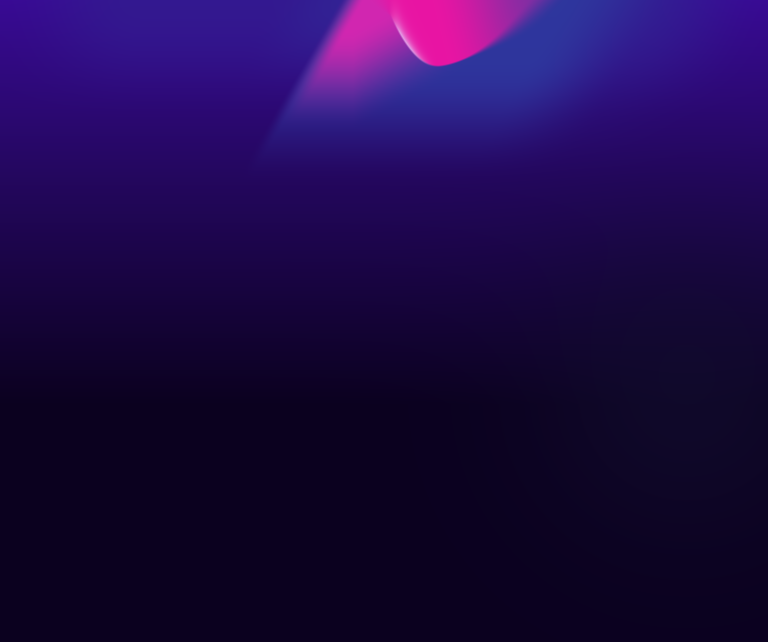
This background is drawn by a Shadertoy shader. Its source:

```glsl
const float ASPECT = 1.196;

// Palette
const vec3 NIGHT  = vec3(0.042, 0.003, 0.122);
const vec3 INDIGO = vec3(0.138, 0.026, 0.365);
const vec3 VIOLET = vec3(0.220, 0.040, 0.580);
const vec3 IRIS   = vec3(0.195, 0.110, 0.560);
const vec3 BLUE   = vec3(0.180, 0.220, 0.620);
const vec3 ORCHID = vec3(0.820, 0.150, 0.690);
const vec3 HOT    = vec3(0.910, 0.080, 0.640);
const vec3 MAUVE  = vec3(0.500, 0.180, 0.640);
const vec3 SHINE  = vec3(0.900, 0.740, 0.960);
const vec3 TEAL   = vec3(0.070, 0.050, 0.185);

// Layout: x from the left, y down from the top, in canvas heights
const float MID_Y      = 0.28;
const float NIGHT_Y    = 0.63;
const float BEAM_X     = 0.538;
const float BEAM_SLOPE = 0.57;
const vec2  LOBE_TIP   = vec2(0.682, 0.103);
const vec2  LOBE_LEFT  = vec2(0.075, 0.084);  // width, rise
const vec2  LOBE_RIGHT = vec2(0.167, 0.103);
const float SHINE_WIDTH = 0.007;
const vec2  HAZE_POS   = vec2(1.07, 0.61);
const float HAZE_RADIUS = 0.24;

float fade(float start, float end, float v) {
    return 1.0 - smoothstep(start, end, v);
}

vec3 backdrop(vec2 p) {
    vec3 upper = mix(VIOLET, INDIGO, clamp(p.y / MID_Y, 0.0, 1.0));
    float dusk = clamp((p.y - MID_Y) / (NIGHT_Y - MID_Y), 0.0, 1.0);
    vec3 col = mix(upper, NIGHT, dusk);

    // Cooler tint along the top, away from the sides
    float side = min(p.x, ASPECT - p.x);
    col = mix(col, IRIS, 0.8 * smoothstep(0.0, 0.22, side) * fade(0.0, 0.19, p.y));

    // Dim haze at the right
    vec2 h = (p - HAZE_POS) / HAZE_RADIUS;
    return mix(col, TEAL, 0.65 * exp(-dot(h, h)));
}

// Approximate distance to the lower rim of the lobe, positive inside
float lobeDistance(vec2 p) {
    bool onLeft = p.x < LOBE_TIP.x;
    vec2 size = onLeft ? LOBE_LEFT : LOBE_RIGHT;
    float power = onLeft ? 2.0 : 1.6;
    float t = abs(p.x - LOBE_TIP.x) / size.x;
    float rim = LOBE_TIP.y - size.y * pow(t, power);
    float slope = power * size.y / size.x * pow(t, power - 1.0);
    return (rim - p.y) / sqrt(1.0 + slope * slope);
}

void mainImage(out vec4 fragColor, in vec2 fragCoord) {
    vec2 uv = fragCoord / iResolution.xy;
    vec2 p = vec2(uv.x * ASPECT, 1.0 - uv.y);
    vec3 col = backdrop(p);

    // Blue beam with a slanted left edge
    float beam = (p.x - BEAM_X + BEAM_SLOPE * p.y) / length(vec2(1.0, BEAM_SLOPE));
    float edge = smoothstep(-0.010, 0.012, beam);
    float halo = 0.3 * smoothstep(-0.10, 0.0, beam) * fade(0.0, 0.16, p.y);
    float across = p.x + 0.6 * p.y;
    float blue = max(edge, halo) * fade(0.09, 0.29, p.y);
    blue *= mix(fade(0.88, 1.05, across), fade(0.88, 1.22, across), 0.35);
    col = mix(col, BLUE, 0.92 * blue);

    // Orchid wash, lower at the left and cut by the beam edge
    float reach = p.y + 0.55 * max(p.x - 0.55, 0.0);
    float wash = smoothstep(-0.008, 0.026, beam) * fade(0.045, 0.205, reach);
    wash *= fade(0.66, 0.78, p.x);
    col = mix(col, ORCHID, wash);

    // Lobe, crisp on the left, softer to the right and at its top corner
    float d = lobeDistance(p);
    float soft = mix(0.002, 0.022, smoothstep(0.72, 0.85, p.x));
    soft += 0.02 * fade(0.0, 0.03, p.y) * fade(0.60, 0.64, p.x);
    float lobe = smoothstep(-soft, soft, d);
    vec3 lobeCol = mix(HOT, MAUVE, smoothstep(0.68, 0.86, p.x - 0.25 * (p.y - 0.05)));
    col = mix(col, lobeCol, lobe);

    // Bright crescent on the left rim
    float shine = smoothstep(-0.003, 0.001, d) * exp(-max(d, 0.0) / SHINE_WIDTH);
    shine *= smoothstep(0.605, 0.625, p.x) * fade(0.635, 0.68, p.x);
    col = mix(col, SHINE, 0.85 * shine);

    fragColor = vec4(col, 1.0);
}
```
